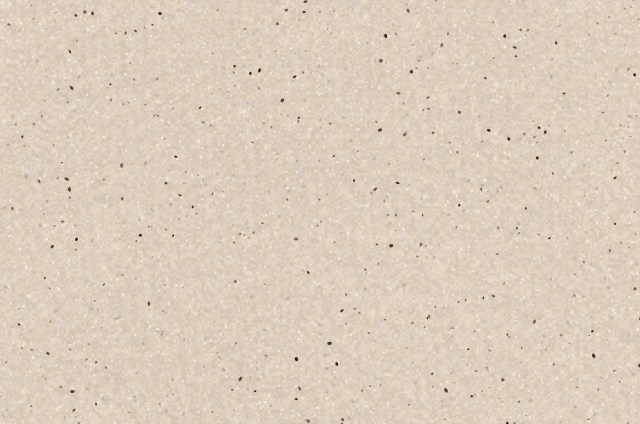
This texture is drawn by a WebGL 2 fragment shader. Its source:

```glsl
#version 300 es
precision highp float;

uniform vec2 u_resolution;
out vec4 fragColor;

float hash(vec2 p, float seed) {
    return fract(sin(dot(p, vec2(127.1, 311.7)) + seed * 17.31) * 43758.55);
}

float valueNoise(vec2 p, float seed) {
    vec2 cell = floor(p);
    vec2 f = fract(p);
    f = f * f * (3.0 - 2.0 * f);
    float low = mix(hash(cell, seed), hash(cell + vec2(1, 0), seed), f.x);
    float high = mix(hash(cell + vec2(0, 1), seed), hash(cell + vec2(1, 1), seed), f.x);
    return mix(low, high, f.y);
}

// Coverage of scattered oval grains; share is the fraction of filled cells
float grains(vec2 p, float density, float share, float radius, float softness, float seed) {
    vec2 home = floor(p * density);
    float coverage = 0.0;
    for (int y = -1; y <= 1; y++) {
        for (int x = -1; x <= 1; x++) {
            vec2 cell = home + vec2(x, y);
            if (hash(cell, seed) > share) continue;
            vec2 jitter = vec2(hash(cell, seed + 1.0), hash(cell, seed + 2.0));
            vec2 d = p - (cell + jitter) / density;
            float angle = 6.2832 * hash(cell, seed + 3.0);
            float stretch = mix(1.0, 1.35, hash(cell, seed + 4.0));
            float size = radius * mix(0.6, 1.25, hash(cell, seed + 5.0));
            float c = cos(angle), s = sin(angle);
            d = vec2(c * d.x + s * d.y, c * d.y - s * d.x) * vec2(1.0 / stretch, stretch);
            float oval = 1.0 - smoothstep(size - softness, size + softness, length(d));
            coverage = max(coverage, oval * mix(0.55, 1.0, hash(cell, seed + 6.0)));
        }
    }
    return coverage;
}

void main() {
    vec2 p = gl_FragCoord.xy / u_resolution.y;
    float softness = max(0.0016, 0.75 / u_resolution.y);

    // Sandy ground with fine and broad mottling
    float fine = valueNoise(p * 190.0, 1.0) - 0.5;
    float medium = valueNoise(p * 85.0 + 7.3, 2.0) - 0.5;
    float broad = valueNoise(p * 5.0 + 3.1, 3.0) - 0.5;
    float warmth = valueNoise(p * 60.0 + 1.7, 4.0) - 0.5;
    vec3 color = vec3(0.867, 0.808, 0.742);
    color += 0.075 * fine + 0.04 * medium + 0.012 * broad;
    color += vec3(0.008, 0.0, -0.03) * warmth;

    // Tan and pale flecks
    float tan_ = grains(p, 60.0, 0.16, 0.0032, softness, 10.0);
    color = mix(color, vec3(0.83, 0.74, 0.63), 0.55 * tan_);
    float pale = grains(p, 72.0, 0.26, 0.0028, softness, 20.0);
    color = mix(color, vec3(0.97, 0.94, 0.89), 0.8 * pale);

    // Grey and brown specks
    float grey = grains(p, 40.0, 0.12, 0.0034, softness, 30.0);
    color = mix(color, vec3(0.62, 0.61, 0.57), 0.6 * grey);
    float brown = grains(p, 38.0, 0.11, 0.0024, softness, 40.0);
    color = mix(color, vec3(0.42, 0.31, 0.24), 0.8 * brown);

    // Dark grains, some of them reddish
    float dark = grains(p, 32.0, 0.075, 0.0036, softness, 50.0);
    float redness = valueNoise(p * 14.0, 60.0);
    vec3 darkColor = mix(vec3(0.15, 0.11, 0.09), vec3(0.32, 0.10, 0.07), redness);
    color = mix(color, darkColor, dark);

    fragColor = vec4(clamp(color, 0.0, 1.0), 1.0);
}
```
